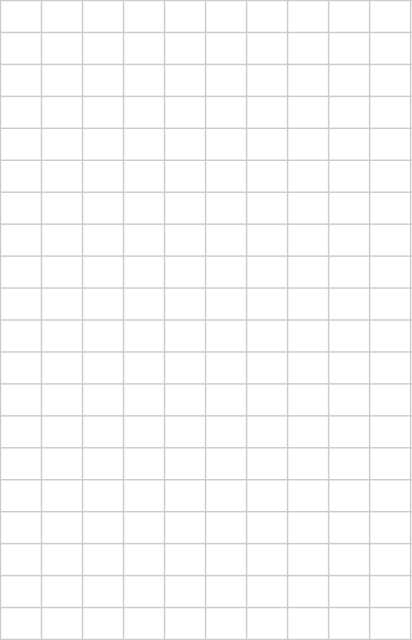
A WebGL 1 fragment shader for this pattern:

```glsl
precision highp float;

uniform vec2 u_resolution;

// Lengths are fractions of the canvas; LINE_WIDTH is a fraction of its height
#define CELLS vec2(10.0, 20.0)
#define FIRST_LINE vec2(0.0012, 0.0008)
#define LAST_LINE vec2(0.9967, 0.9992)
#define LINE_WIDTH 0.0023
#define PAPER_COLOR vec3(1.0)
#define LINE_COLOR vec3(0.8)

// Signed distance to the nearest grid line on each axis
vec2 gridOffset(vec2 uv) {
    vec2 pitch = (LAST_LINE - FIRST_LINE) / CELLS;
    return (fract((uv - FIRST_LINE) / pitch + 0.5) - 0.5) * pitch;
}

// Share of a pixel-wide box covered by a line, on each axis
vec2 lineCoverage(vec2 offset, float halfWidth) {
    vec2 nearEdge = max(offset - 0.5, vec2(-halfWidth));
    vec2 farEdge = min(offset + 0.5, vec2(halfWidth));
    return clamp(farEdge - nearEdge, 0.0, 1.0);
}

void main() {
    vec2 uv = gl_FragCoord.xy / u_resolution;
    vec2 offset = gridOffset(uv) * u_resolution;
    vec2 coverage = lineCoverage(offset, 0.5 * LINE_WIDTH * u_resolution.y);

    // Both line directions merge into one flat ink
    float ink = 1.0 - (1.0 - coverage.x) * (1.0 - coverage.y);
    gl_FragColor = vec4(mix(PAPER_COLOR, LINE_COLOR, ink), 1.0);
}
```
